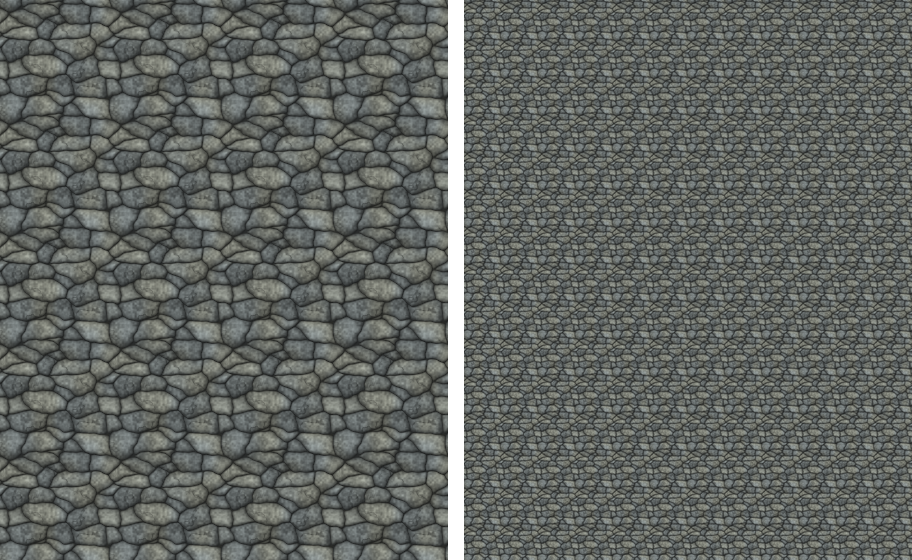
Left, the tile; right, the same tile 3 across and 3 down.
Give the GLSL for this texture, as a Shadertoy shader.

```glsl
#define REPEATS vec2(4.0, 5.0)
#define CELLS vec2(3.0, 6.0)
#define FLATNESS vec2(1.0, 1.55)
#define JITTER vec2(0.8, 0.55)
#define SIZE_SPREAD 0.03
#define PEBBLE_CHANCE 0.75
#define CORNER_SHARPNESS 120.0
#define BEVEL 0.02
#define GAP_TONE 0.165
#define STONE_TONE 0.315
#define LIGHT_STEP vec2(-0.007, 0.012)

vec3 hash3(vec2 p) {
    vec3 q = fract(vec3(p.xyx) * vec3(0.1031, 0.1030, 0.0973) + 0.137);
    q += dot(q, q.yxz + 33.33);
    return fract((q.xxy + q.yzz) * q.zyx);
}

// Value noise over the unit tile; wraps after a whole number of cells
float noise(vec2 p, float cells, float seed) {
    p *= cells;
    vec2 i = floor(p), f = p - i;
    f = f * f * (3.0 - 2.0 * f);
    vec2 a = mod(i, cells) + seed, b = mod(i + 1.0, cells) + seed;
    return mix(mix(hash3(a).x, hash3(vec2(b.x, a.y)).x, f.x),
               mix(hash3(vec2(a.x, b.y)).x, hash3(b).x, f.x), f.y);
}

float fbm(vec2 p, float cells, float seed) {
    float sum = 0.0, gain = 0.5;
    for (int i = 0; i < 4; i++) {
        sum += gain * noise(p, cells, seed + float(i) * 17.0);
        cells *= 2.0;
        gain *= 0.56;
    }
    return sum / 1.02;
}

// Offset to a stone or pebble centre (xy), its weight (z) and random shade (w)
vec4 stoneSite(vec2 cell, vec2 p, int kind) {
    vec2 id = mod(cell, CELLS);
    vec3 h = hash3(id + 47.0 + 20.0 * float(kind));
    float shade = hash3(id + 91.0 + 13.0 * float(kind)).y;
    vec2 centre = cell + 0.5 + JITTER * (h.xy - 0.5);
    centre.x += 0.5 * mod(id.y, 2.0) - 0.25;
    float weight = SIZE_SPREAD * h.z;
    if (kind == 1) {
        centre += 0.5;
        weight = h.z < PEBBLE_CHANCE ? 0.012 * shade - 0.004 : -1.0;
    }
    return vec4((centre - p) / CELLS * FLATNESS, weight, shade);
}

// Rounded distance to the gap (x) and shade of the stone (y)
vec2 stones(vec2 tile) {
    vec2 warp = vec2(noise(tile, 7.0, 3.0), noise(tile, 7.0, 29.0)) - 0.5;
    warp += 0.5 * (vec2(noise(tile, 19.0, 7.0), noise(tile, 19.0, 53.0)) - 0.5);
    vec2 p = (tile + 0.045 * warp) * CELLS, base = floor(p);
    vec4 nearest = vec4(0.0);
    float best = 1e3;
    for (int k = 0; k < 50; k++) {
        vec2 cell = base + vec2(k % 5, (k / 5) % 5) - 2.0;
        vec4 s = stoneSite(cell, p, k / 25);
        float power = dot(s.xy, s.xy) - s.z;
        if (power < best) { best = power; nearest = s; }
    }
    // Blend the distances to all borders so that corners are round
    float sum = 0.0;
    for (int k = 0; k < 50; k++) {
        vec2 cell = base + vec2(k % 5, (k / 5) % 5) - 2.0;
        vec4 s = stoneSite(cell, p, k / 25);
        vec2 across = s.xy - nearest.xy;
        if (dot(across, across) > 1e-8) {
            float border = (dot(s.xy, s.xy) - s.z - best) / (2.0 * length(across * FLATNESS));
            sum += exp(-CORNER_SHARPNESS * border);
        }
    }
    float edge = -log(max(sum, 1e-6)) / CORNER_SHARPNESS;
    return vec2(max(edge + 0.002, 0.0), nearest.w);
}

float relief(float edge, vec2 tile) {
    return 1.0 - exp(-edge / 0.025) + 1.1 * fbm(tile, 11.0, 5.0);
}

void mainImage(out vec4 fragColor, in vec2 fragCoord) {
    vec2 tile = fract(fragCoord / iResolution.xy * REPEATS);
    vec2 stone = stones(tile);
    vec2 lit = tile + LIGHT_STEP;

    // Rounded body, lit from the upper left
    float body = 1.0 - exp(-stone.x / BEVEL);
    float light = relief(stone.x, tile) - relief(stones(lit).x, lit);
    float tone = GAP_TONE + STONE_TONE * body;
    tone += 0.26 * light * (0.3 + 0.7 * body);

    // Shade of each stone, blotches, grain and ragged cracks
    float blotch = fbm(tile, 7.0, 61.0) - 0.5;
    float grain = noise(tile, 52.0, 11.0) - 0.5;
    float crack = 1.0 - smoothstep(0.0, 0.05, abs(fbm(tile, 6.0, 83.0) - 0.5));
    crack *= smoothstep(0.4, 0.65, noise(tile, 4.0, 37.0));
    tone += body * (0.1 * (stone.y - 0.5) + 0.27 * blotch + 0.17 * grain - 0.1 * crack);

    // Faint blue-grey to olive weathering
    float weather = smoothstep(0.25, 0.75, 0.7 * noise(tile, 5.0, 19.0) + 0.3 * stone.y);
    vec3 tint = mix(vec3(0.95, 1.01, 1.01), vec3(1.01, 1.03, 0.95), weather);
    fragColor = vec4(clamp(tone * tint, 0.04, 0.85), 1.0);
}
```
